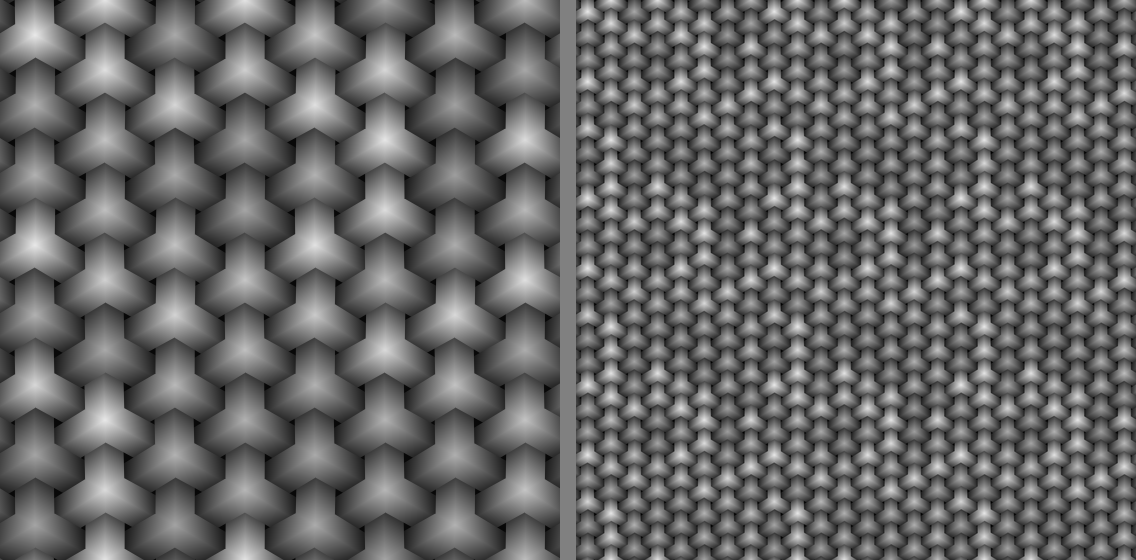
Left, the tile; right, the same tile 3 across and 3 down.
Reproduce this pattern procedurally as a Shadertoy shader.

```glsl
#define REPEATS 8.0          // tripods across and down, even
#define ARM_HALF_WIDTH 0.28  // in cells
#define ARM_LENGTH 0.9       // reaches under the neighbour
#define FALL_ALONG 0.95      // darkening towards the arm tip
#define FALL_ACROSS 0.8      // darkening towards the arm edge
#define PEAK_MIN 0.62
#define PEAK_MAX 0.92
#define TILT 0.028           // largest random turn, radians
#define GAP_GREY 0.03
#define EDGE_SOFTNESS 1.3    // in pixel widths

vec2 hash22(vec2 p) {
    vec3 q = fract(p.xyx * vec3(0.1031, 0.1030, 0.0973));
    q += dot(q, q.yzx + 33.33);
    return fract((q.xx + q.yz) * q.zy);
}

// Distance along and across the closest of three arms
vec2 armCoords(vec2 p) {
    const vec2 slant = vec2(0.8660, -0.5);
    p.x = abs(p.x);
    vec2 axis = dot(p, slant) > p.y ? slant : vec2(0.0, 1.0);
    return vec2(dot(p, axis), abs(p.x * axis.y - p.y * axis.x));
}

// Layer of one tripod: depth, grey, coverage
vec3 tripodLayer(vec2 p, vec2 id, float blur) {
    vec2 rnd = hash22(mod(id, REPEATS) + 7.0);
    float angle = (rnd.x * 2.0 - 1.0) * TILT;
    float c = cos(angle), s = sin(angle);
    vec2 arm = armCoords(mat2(c, s, -s, c) * p);

    float dist = max(arm.y - ARM_HALF_WIDTH, arm.x - ARM_LENGTH);
    float coverage = 1.0 - smoothstep(-0.5 * blur, 0.5 * blur, dist);
    float peak = mix(PEAK_MIN, PEAK_MAX, pow(rnd.y, 1.2));
    float grey = peak * (1.0 - FALL_ALONG * arm.x - FALL_ACROSS * arm.y);
    return vec3(arm.x, max(grey, GAP_GREY), coverage);
}

void mainImage(out vec4 fragColor, in vec2 fragCoord) {
    vec2 p = fragCoord / iResolution.xy * REPEATS;
    float blur = EDGE_SOFTNESS * REPEATS / min(iResolution.x, iResolution.y);
    float column = floor(p.x);

    // Keep the two uppermost layers; a point nearer its centre lies higher
    vec3 top = vec3(9.0, GAP_GREY, 0.0);
    vec3 under = top;
    for (int i = -1; i <= 1; i++) {
        float x = column + float(i);
        float shift = 0.5 - 0.5 * mod(x, 2.0);
        float row = floor(p.y - shift + 0.5);
        for (int j = -1; j <= 1; j++) {
            vec2 id = vec2(x, row + float(j));
            vec3 layer = tripodLayer(p - id - vec2(0.5, shift), id, blur);
            if (layer.z <= 0.0) continue;
            if (layer.x < top.x) {
                under = top;
                top = layer;
            } else if (layer.x < under.x) {
                under = layer;
            }
        }
    }

    // Composite over the dark gaps
    float grey = mix(GAP_GREY, under.y, under.z);
    grey = mix(grey, top.y, top.z);
    fragColor = vec4(vec3(grey), 1.0);
}
```
